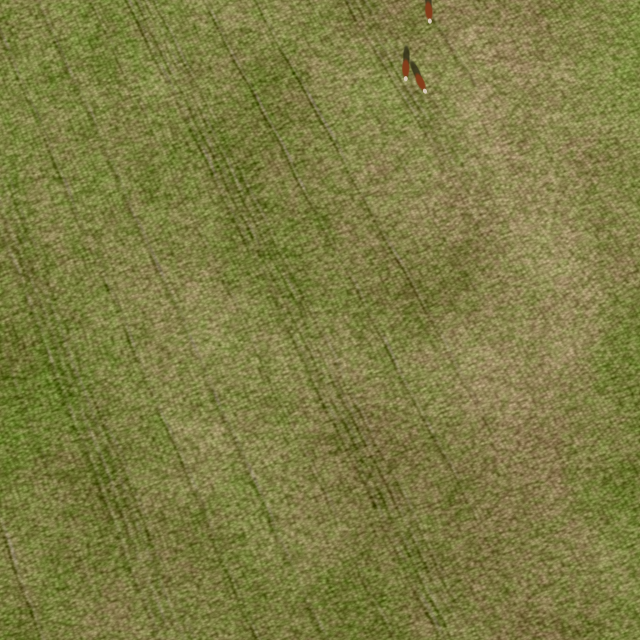
A three.js fragment shader for this texture:

```glsl
// Aerial view of a mown pasture with fanning wheel tracks and three grazing animals.
varying vec2 vUv;

const vec3 GRASS = vec3(0.405, 0.48, 0.17);
const vec3 STRAW = vec3(0.545, 0.485, 0.32);
const vec3 SOIL = vec3(0.54, 0.50, 0.39);
const vec3 COAT = vec3(0.52, 0.24, 0.10);
const vec3 SHADOW = vec3(0.20, 0.19, 0.09);
const vec3 MUZZLE = vec3(0.85, 0.80, 0.74);
const float LANE_PERIOD = 0.34;

float hash(vec2 p) {
  vec3 q = fract(vec3(p.xyx) * 0.1031);
  q += dot(q, q.yzx + 33.33);
  return fract((q.x + q.y) * q.z);
}

float noise(vec2 p) {
  vec2 i = floor(p);
  vec2 f = fract(p);
  f = f * f * (3.0 - 2.0 * f);
  float low = mix(hash(i), hash(i + vec2(1.0, 0.0)), f.x);
  float high = mix(hash(i + vec2(0.0, 1.0)), hash(i + vec2(1.0)), f.x);
  return mix(low, high, f.y);
}

// Layered noise, centred on zero.
float patches(vec2 p) {
  float sum = 0.0;
  float weight = 0.5;
  for (int i = 0; i < 5; i++) {
    sum += weight * (noise(p) - 0.5);
    p = p * 2.03 + 17.3;
    weight *= 0.6;
  }
  return sum;
}

// Cellular noise: distance to the nearest scattered tuft.
float tufts(vec2 p) {
  vec2 cell = floor(p);
  float nearest = 2.0;
  for (int y = -1; y <= 1; y++) {
    for (int x = -1; x <= 1; x++) {
      vec2 c = cell + vec2(float(x), float(y));
      vec2 seed = c + vec2(hash(c + 50.0), hash(c + 150.0));
      nearest = min(nearest, distance(p, seed));
    }
  }
  return nearest;
}

vec2 rotate(vec2 p, float angle) {
  float s = sin(angle);
  float c = cos(angle);
  return vec2(c * p.x + s * p.y, c * p.y - s * p.x);
}

// Rut profile: x is the dark groove, y the pale shoulder beside it.
vec2 rut(float across, float centre, float width) {
  float x = (across - centre) / width;
  return vec2(exp(-x * x), exp(-(x - 1.7) * (x - 1.7)));
}

float ellipse(vec2 p, vec2 centre, vec2 radius) {
  float d = length((p - centre) / radius) - 1.0;
  return 1.0 - smoothstep(-0.3, 0.3, d);
}

vec3 animal(vec3 ground, vec2 p, vec2 place, float tilt) {
  vec2 q = rotate(p - place, tilt);
  ground = mix(ground, SHADOW, 0.85 * ellipse(q, vec2(0.001, 0.018), vec2(0.005, 0.018)));
  ground = mix(ground, COAT, ellipse(q, vec2(0.0), vec2(0.0055, 0.014)));
  return mix(ground, MUZZLE, ellipse(q, vec2(0.0, -0.016), vec2(0.003, 0.004)));
}

void main() {
  vec2 p = vUv;

  // Lane coordinate: constant along tracks that fan out down the field.
  float down = 1.0 - p.y;
  float lane = (p.x - 0.43 * down) / (1.0 + 0.3 * down);
  lane += 0.0012 * sin(down * 23.0) + 0.0008 * sin(down * 57.0 + p.x * 9.0);

  // Broad dry and lush areas, brushed diagonally and along the lanes.
  vec2 brushed = rotate(p, 0.75);
  float dry = 0.40 + 0.85 * patches(brushed * vec2(4.0, 9.0) + 3.0);
  dry += 0.55 * patches(vec2(lane * 28.0, down * 5.0));
  dry += 0.55 * (noise(p * vec2(85.0, 110.0)) - 0.5);
  dry += 0.24 * smoothstep(0.1, 0.7, p.x) - 0.22 * smoothstep(0.88, 1.0, p.x);
  vec2 bleached = (p - vec2(0.84, 0.66)) / vec2(0.12, 0.28);
  float glow = exp(-dot(bleached, bleached));
  vec3 color = mix(GRASS, STRAW, clamp(dry + 0.15 * glow, -0.1, 1.1));

  // Fine tufts, blades and combed rows.
  vec2 blades = rotate(p, 0.35);
  float grain = 0.17 * (0.47 - tufts(blades * vec2(135.0, 215.0)));
  grain += 0.19 * (noise(blades * vec2(150.0, 270.0) + 40.0) - 0.5);
  grain += 0.022 * sin(lane * 880.0 + 3.0 * noise(p * 60.0));
  float broad = 0.16 * patches(p * 7.0 + 9.0) + 0.05 * glow;
  broad += 0.035 * (p.y - 0.5);
  color += grain + broad;

  // Repeating set of tracks: a wheel pair, its faint neighbours and single ruts.
  float across = mod(lane - 0.04, LANE_PERIOD) - 0.5 * LANE_PERIOD;
  vec2 tracks = rut(across, 0.107, 0.0028) + rut(across, -0.153, 0.0028);
  tracks += 0.45 * rut(across, -0.07, 0.0025);
  for (int i = 0; i < 4; i++) {
    float k = float(i);
    tracks += (0.9 - 0.12 * k) * rut(across, -0.012 + 0.0135 * k, 0.003);
  }
  float wear = 0.35 + 0.9 * noise(vec2(lane * 40.0, down * 22.0));
  wear *= 1.0 - smoothstep(0.68, 0.82, p.x);
  float scuffed = smoothstep(0.45, 0.85, noise(vec2(lane * 90.0, down * 45.0) + 7.0));
  color -= 0.12 * wear * tracks.x;
  color = mix(color, SOIL + grain, clamp(wear * tracks.y * (0.3 + 0.5 * scuffed), 0.0, 0.8));

  // Grazing animals near the upper edge.
  color = animal(color, p, vec2(0.634, 0.893), 0.0);
  color = animal(color, p, vec2(0.657, 0.872), 0.45);
  color = animal(color, p, vec2(0.670, 0.983), 0.1);

  gl_FragColor = vec4(clamp(color, 0.0, 1.0), 1.0);
}
```
